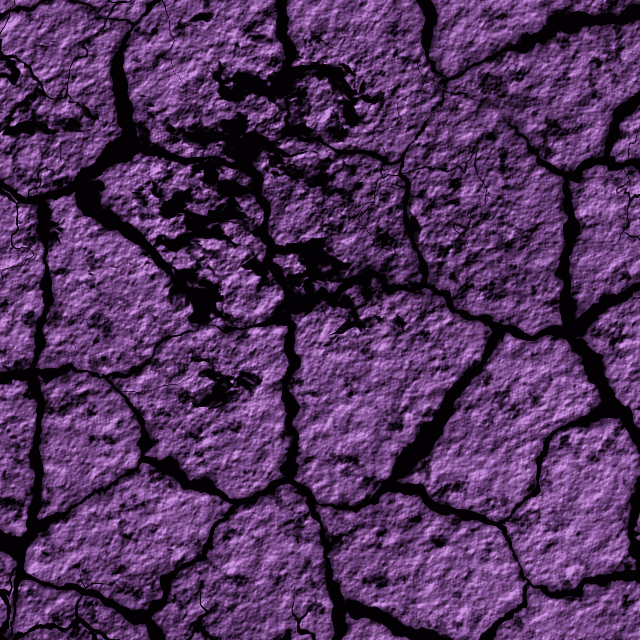
A Shadertoy shader for this texture:

```glsl
// Dry cracked earth in purple: rough plates split by deep black cracks.
// Warped Voronoi borders form the cracks, side-lit fractal noise forms the
// grain, and thresholded noise eats dark crumbled holes into some areas.

const float PLATES = 4.2;              // plates across the canvas
const float SPLINTERS = 7.0;           // hairline cells across the canvas
const vec2 LIGHT = vec2(-0.6, 0.8);    // direction towards the light
const vec2 CRUMBLE_CENTRE = vec2(0.25, 0.72);

float hash(vec2 p) {
    return fract(sin(dot(p, vec2(127.1, 311.7))) * 43758.5453);
}

vec2 hash2(vec2 p) {
    return vec2(hash(p), hash(p + 57.3));
}

float noise(vec2 p) {
    vec2 cell = floor(p), f = fract(p);
    f = f * f * (3.0 - 2.0 * f);
    float low = mix(hash(cell), hash(cell + vec2(1, 0)), f.x);
    float high = mix(hash(cell + vec2(0, 1)), hash(cell + vec2(1, 1)), f.x);
    return mix(low, high, f.y);
}

// Fractal noise with a mean of one half
float fbm(vec2 p, float roughness) {
    float sum = 0.0, total = 0.0, amplitude = 1.0;
    for (int i = 0; i < 4; i++) {
        sum += amplitude * noise(p);
        total += amplitude;
        p = mat2(1.6, 1.2, -1.2, 1.6) * p + 13.7;
        amplitude *= roughness;
    }
    return sum / total;
}

vec2 warp(vec2 p, float frequency, float amount) {
    vec2 q = p * frequency;
    return p + amount * (vec2(fbm(q, 0.55), fbm(q + 41.0, 0.55)) - 0.5);
}

// Bends straight borders, then frays them
vec2 fray(vec2 p, float bend) {
    return warp(warp(p, 9.0, bend), 36.0, 0.022);
}

vec2 seedPoint(vec2 cell) {
    return cell + 0.05 + 0.9 * hash2(cell);
}

// Distance to the nearest Voronoi border, in cells
float borderDistance(vec2 p) {
    vec2 home = floor(p), nearestCell = home, nearest = vec2(8.0);
    for (int y = -1; y <= 1; y++)
    for (int x = -1; x <= 1; x++) {
        vec2 cell = home + vec2(x, y);
        vec2 r = seedPoint(cell) - p;
        if (dot(r, r) < dot(nearest, nearest)) {
            nearest = r;
            nearestCell = cell;
        }
    }
    float d = 8.0;
    for (int y = -2; y <= 2; y++)
    for (int x = -2; x <= 2; x++) {
        vec2 r = seedPoint(nearestCell + vec2(x, y)) - p;
        vec2 across = r - nearest;
        if (dot(across, across) > 0.0001)
            d = min(d, dot(0.5 * (r + nearest), normalize(across)));
    }
    return d;
}

// Grain height, slightly stretched across the light direction
float grainHeight(vec2 p) {
    vec2 along = vec2(dot(p, LIGHT), dot(p, vec2(LIGHT.y, -LIGHT.x)));
    return fbm(along * vec2(44.0, 36.0), 0.55);
}

float sideLight(vec2 p, float reach) {
    return grainHeight(p) - grainHeight(p + LIGHT * reach);
}

// How far the ground has decayed, 0 to 1
float decayAt(vec2 p) {
    vec2 away = p - CRUMBLE_CENTRE;
    float zone = 0.42 * exp(-9.0 * dot(away, away)) + 0.85 * fbm(p * 6.0 + 3.0, 0.5);
    return smoothstep(0.45, 0.9, zone);
}

// 0 inside a crumbled hole, 1 on sound ground
float crumbledGround(vec2 p, float decay) {
    float clods = fbm(warp(p, 16.0, 0.06) * vec2(22.0, 34.0), 0.65);
    return smoothstep(-0.06, 0.06, clods - mix(0.16, 0.52, decay));
}

// Purple of a given brightness
vec3 earthColor(float v) {
    return v * vec3(1.0, 0.47, 1.2) + v * v * vec3(0.0, 0.32, -0.13);
}

void mainImage(out vec4 fragColor, in vec2 fragCoord) {
    vec2 p = fragCoord / iResolution.y;
    float soft = max(0.0012, 0.6 / iResolution.y);

    // Main cracks of varying width
    float gap = borderDistance(fray(p, 0.085) * PLATES + 2.0) / PLATES;
    float halfWidth = mix(-0.0005, 0.0145, noise(p * 6.0 + 9.0));
    halfWidth += 0.006 * (fbm(p * 45.0, 0.6) - 0.5);
    float plate = smoothstep(halfWidth - soft, halfWidth + soft, gap);

    // Hairline cracks that fade in and out
    float hair = borderDistance(fray(p, 0.12) * SPLINTERS + 31.0) / SPLINTERS;
    float hairWidth = mix(-0.006, 0.0055, noise(p * 4.5 + 21.0));
    float whole = smoothstep(hairWidth - soft, hairWidth + soft, hair);

    // Lit grain with pits, broad tone and darker rims
    float decay = decayAt(p);
    float value = 0.415 + (2.7 + decay) * sideLight(p, 0.003);
    value -= 0.3 * smoothstep(0.57, 0.75, fbm(p * 42.0 + 7.0, 0.55));
    value += 0.34 * (fbm(p * 5.0 + 5.0, 0.55) - 0.5);
    value *= mix(0.62, 1.0, smoothstep(0.0, 0.011, gap - halfWidth));
    value *= plate * whole * crumbledGround(p, decay);

    vec3 crackBlack = vec3(0.01, 0.005, 0.012);
    fragColor = vec4(crackBlack + earthColor(clamp(value, 0.0, 0.8)), 1.0);
}
```
